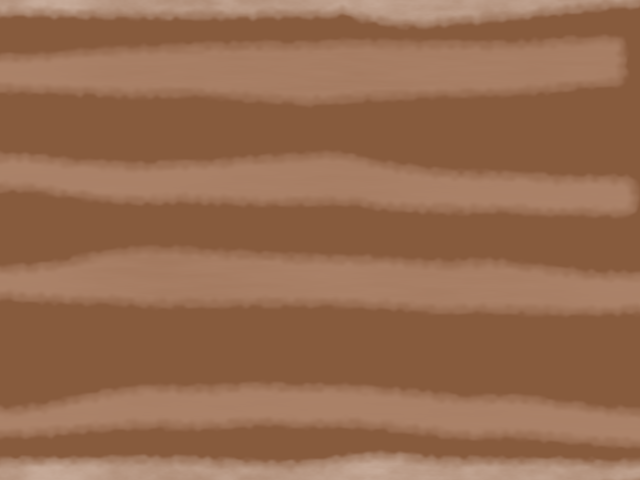
Reproduce this pattern procedurally as a WebGL 1 fragment shader.

```glsl
precision highp float;
// Draws loose, dry-brushed horizontal stripes of tan paint on brown, with a paler stripe across the tile seam.

uniform vec2 u_resolution;

const vec3 GROUND = vec3(0.53, 0.355, 0.24);
const vec3 TAN = vec3(0.672, 0.512, 0.412);
const vec3 PALE = vec3(0.775, 0.665, 0.595);
const float CORNER = 0.03;

float hash(vec2 p) {
  return fract(sin(dot(p, vec2(127.1, 311.7))) * 43758.5453);
}

float noise(vec2 p) {
  vec2 i = floor(p);
  vec2 f = fract(p);
  f = f * f * (3.0 - 2.0 * f);
  return mix(mix(hash(i), hash(i + vec2(1.0, 0.0)), f.x),
             mix(hash(i + vec2(0.0, 1.0)), hash(i + vec2(1.0, 1.0)), f.x), f.y);
}

float fbm(vec2 p) {
  float sum = 0.0;
  float gain = 0.5;
  for (int i = 0; i < 4; i++) {
    sum += gain * noise(p);
    p = p * 2.03 + 17.3;
    gain *= 0.5;
  }
  return sum / 0.9375;
}

// Smooth curve through five evenly spaced heights
float edge(float x, vec4 heights, float last) {
  vec4 w = smoothstep(0.0, 1.0, 1.0 - abs(x * 4.0 - vec4(0.0, 1.0, 2.0, 3.0)));
  return dot(w, heights) + last * (1.0 - dot(w, vec4(1.0)));
}

float bump(float x, float center, float width) {
  float t = (x - center) / width;
  return exp(-t * t);
}

// Paint opacity between two edges; wide parts are thinner and streakier
float brush(vec2 uv, float top, float bottom, float end, float aspect, float seed) {
  vec2 q = vec2(uv.x * aspect, uv.y) + seed * 3.7;
  float wobble = 0.008 * (noise(vec2(q.x * 9.0, seed)) - 0.5);
  vec2 inside = vec2(min(top + wobble - uv.y, uv.y - bottom - wobble),
                     (end - uv.x) * aspect);
  float d = CORNER - length(max(CORNER - inside, 0.0));

  // Bristle dots along the frayed rim
  float dots = noise(q * vec2(75.0, 80.0));
  d += 0.008 * (dots - 0.5);
  float rim = smoothstep(-0.005, 0.007, d);
  float body = smoothstep(0.003, 0.026, d);

  // Long streaks and broad patches of dry paint
  float dryness = clamp((top - bottom - 0.075) * 14.0, 0.12, 0.8);
  float streaks = fbm(q * vec2(11.0, 95.0));
  float patches = fbm(q * vec2(5.0, 16.0));
  float load = 1.0 - dryness * (0.13 + 0.4 * (0.6 * streaks + 0.4 * patches - 0.3));
  return clamp((0.5 * rim + 0.5 * body) * load, 0.0, 1.0);
}

void main() {
  vec2 uv = gl_FragCoord.xy / u_resolution;
  float aspect = u_resolution.x / u_resolution.y;
  float x = uv.x;
  vec3 color = GROUND;

  // Four tan stripes, from the top down
  float paint = brush(uv, edge(x, vec4(0.887, 0.908, 0.917, 0.917), 0.931),
                      edge(x, vec4(0.806, 0.797, 0.783, 0.800), 0.823),
                      0.980, aspect, 1.0);
  paint = max(paint, brush(uv, edge(x, vec4(0.679, 0.665, 0.686, 0.641), 0.632),
                           edge(x, vec4(0.599, 0.576, 0.573, 0.552), 0.545),
                           0.998, aspect, 2.0));
  paint = max(paint, brush(uv, edge(x, vec4(0.446, 0.488, 0.470, 0.460), 0.431),
                           edge(x, vec4(0.372, 0.359, 0.361, 0.346), 0.342),
                           1.1, aspect, 3.0));
  paint = max(paint, brush(uv, edge(x, vec4(0.155, 0.198, 0.201, 0.179), 0.149),
                           edge(x, vec4(0.089, 0.104, 0.109, 0.085), 0.066),
                           1.1, aspect, 4.0));
  color = mix(color, TAN, paint);

  // Pale stripe wraps over the bottom and top borders
  vec2 seam = vec2(x, uv.y - step(0.5, uv.y));
  float seamTop = edge(x, vec4(0.047, 0.047, 0.036, 0.050), 0.045)
                + 0.020 * bump(x, 0.58, 0.08);
  float seamBottom = edge(x, vec4(-0.035, -0.044, -0.040, -0.045), -0.014)
                   - 0.014 * bump(x, 0.64, 0.07) + 0.010 * bump(x, 0.535, 0.02);
  float pale = brush(seam, seamTop, seamBottom, 1.1, aspect, 5.0);
  float mottling = fbm(seam * vec2(34.0, 42.0) + 8.0);
  float loaded = max(bump(x, 0.08, 0.06), bump(x, 0.61, 0.10));
  pale *= 0.62 + 0.34 * mottling + 0.16 * loaded;
  color = mix(color, PALE, clamp(pale, 0.0, 1.0));

  gl_FragColor = vec4(color, 1.0);
}
```
